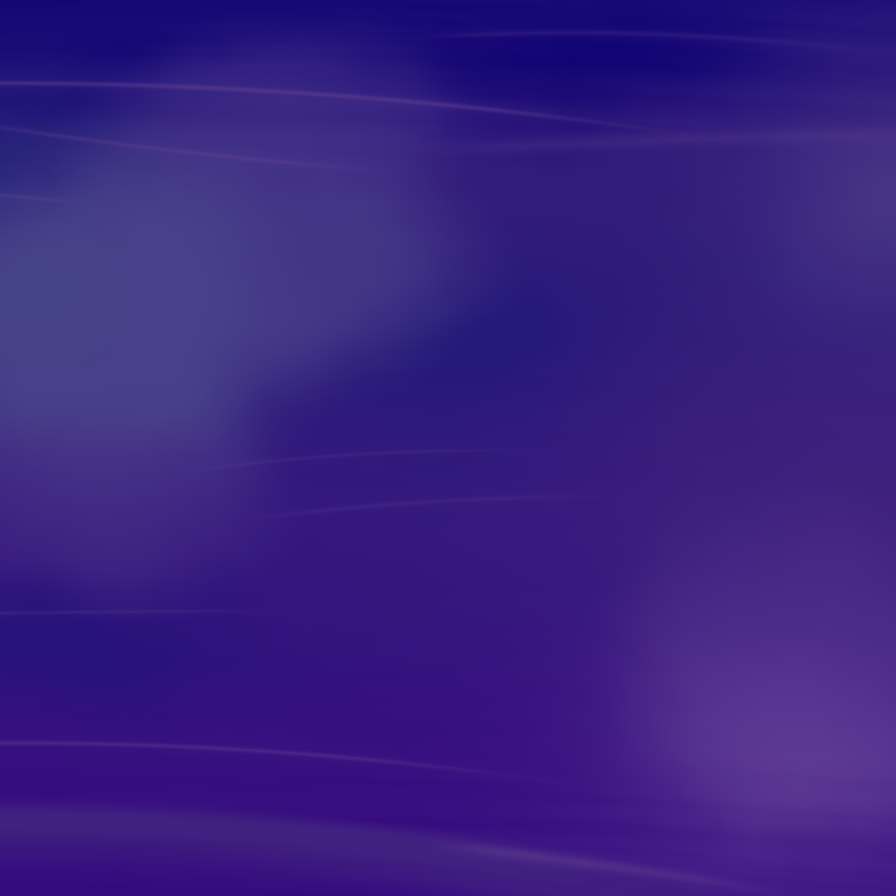
Write a WebGL 2 fragment shader that draws this background.

```glsl
#version 300 es
precision highp float;
// Deep violet night haze with soft drifting clouds and thin, curved wisps.
uniform vec2 u_resolution;
out vec4 outColor;

float hash(vec2 p) {
  return fract(sin(dot(p, vec2(127.1, 311.7))) * 43758.5453);
}

float noise(vec2 p) {
  vec2 i = floor(p), f = fract(p);
  f = f * f * (3.0 - 2.0 * f);
  return mix(mix(hash(i), hash(i + vec2(1, 0)), f.x),
             mix(hash(i + vec2(0, 1)), hash(i + vec2(1, 1)), f.x), f.y);
}

float fbm(vec2 p) {
  float sum = 0.0, gain = 0.5;
  for (int i = 0; i < 4; i++) {
    sum += gain * noise(p);
    p = p * 2.03 + 7.1;
    gain *= 0.5;
  }
  return sum;
}

// Gaussian ellipse
float glow(vec2 p, vec2 center, vec2 radius) {
  vec2 d = (p - center) / radius;
  return exp(-dot(d, d));
}

// Flat-topped ellipse with a soft rim
float cloud(vec2 p, vec2 center, vec2 radius) {
  return 1.0 - smoothstep(0.45, 1.2, length((p - center) / radius));
}

// Thin arc from a to b, fading at its ends
float wisp(vec2 p, vec2 a, vec2 b, float bend, float width) {
  float t = (p.x - a.x) / (b.x - a.x);
  float d = p.y - mix(a.y, b.y, t) - bend * 4.0 * t * (1.0 - t);
  float fade = smoothstep(-0.05, 0.2, t) * (1.0 - smoothstep(0.6, 1.0, t));
  float soft = exp(-abs(d) / (width * 4.0)) * 0.25;
  return fade * (exp(-d * d / (width * width)) + soft);
}

void main() {
  vec2 uv = gl_FragCoord.xy / u_resolution;
  vec2 warp = vec2(fbm(uv * 5.0), fbm(uv * 5.0 + 19.0)) - 0.47;
  vec2 p = uv + warp * 0.09;

  // Vertical base gradient
  vec3 color = mix(vec3(0.215, 0.05, 0.50), vec3(0.20, 0.09, 0.49), smoothstep(0.08, 0.42, p.y));
  color = mix(color, vec3(0.175, 0.105, 0.475), smoothstep(0.42, 0.62, p.y));
  color = mix(color, vec3(0.19, 0.105, 0.48), smoothstep(0.66, 0.78, p.y));
  color = mix(color, vec3(0.09, 0.03, 0.46), smoothstep(0.81, 0.96, p.y));

  // Broad tints and dark hollows
  color = mix(color, vec3(0.25, 0.13, 0.49), 0.85 * glow(p, vec2(1.0, 0.45), vec2(0.36, 0.18)));
  color = mix(color, vec3(0.13, 0.09, 0.47), 0.75 * glow(p, vec2(0.51, 0.61), vec2(0.15, 0.09)));
  color = mix(color, vec3(0.13, 0.07, 0.47), 0.75 * glow(p, vec2(0.04, 0.28), vec2(0.24, 0.07)));
  color = mix(color, vec3(0.05, 0.0, 0.45), 0.7 * glow(p, vec2(0.74, 0.94), vec2(0.17, 0.055)));
  color = mix(color, vec3(0.12, 0.12, 0.47), 0.8 * glow(p, vec2(0.0, 0.82), vec2(0.2, 0.1)));

  // Upper left cloud bank
  color = mix(color, vec3(0.27, 0.22, 0.53), 0.9 * cloud(p, vec2(0.33, 0.72), vec2(0.21, 0.17)));
  color = mix(color, vec3(0.25, 0.18, 0.53), 0.6 * cloud(p, vec2(0.32, 0.87), vec2(0.20, 0.12)));
  color = mix(color, vec3(0.29, 0.255, 0.54), 0.95 * cloud(p, vec2(0.10, 0.63), vec2(0.25, 0.22)));
  color = mix(color, vec3(0.27, 0.17, 0.52), 0.6 * cloud(p, vec2(0.11, 0.44), vec2(0.21, 0.11)));
  color = mix(color, vec3(0.26, 0.28, 0.53), 0.5 * glow(p, vec2(0.02, 0.69), vec2(0.13, 0.10)));

  // Right side clouds
  color = mix(color, vec3(0.285, 0.215, 0.525), 0.9 * glow(p, vec2(1.0, 0.76), vec2(0.17, 0.13)));
  color = mix(color, vec3(0.23, 0.15, 0.50), 0.5 * glow(p, vec2(1.0, 0.93), vec2(0.2, 0.09)));
  color = mix(color, vec3(0.29, 0.17, 0.53), 0.7 * cloud(p, vec2(0.91, 0.26), vec2(0.24, 0.18)));
  color = mix(color, vec3(0.37, 0.23, 0.58), 0.9 * glow(p, vec2(0.90, 0.15), vec2(0.21, 0.14)));

  // Sloping band along the bottom
  float crest = 0.105 - 0.14 * uv.x * uv.x;
  float band = smoothstep(crest + 0.008, crest - 0.015, uv.y)
             * smoothstep(crest - 0.09, crest - 0.025, uv.y);
  color = mix(color, vec3(0.26, 0.15, 0.50), 0.75 * band * (1.0 - smoothstep(0.55, 0.95, uv.x)));

  // Faint horizontal brushing
  float brush = fbm(vec2(uv.x * 2.0, (uv.y + 0.04 * uv.x * uv.x) * 55.0)) - 0.47;
  float brushArea = smoothstep(0.78, 0.9, uv.y) + 1.0 - smoothstep(0.06, 0.2, uv.y);
  color += vec3(0.035, 0.035, 0.02) * brush * (0.15 + brushArea);

  // Curved wisps
  float lines = 0.9 * wisp(uv, vec2(-0.15, 0.905), vec2(0.84, 0.838), 0.024, 0.0025);
  lines += 0.6 * wisp(uv, vec2(-0.04, 0.864), vec2(0.48, 0.806), -0.006, 0.0025);
  lines += 0.6 * wisp(uv, vec2(-0.06, 0.788), vec2(0.11, 0.772), 0.0, 0.002);
  lines += 0.35 * wisp(uv, vec2(0.20, 0.473), vec2(0.62, 0.496), 0.009, 0.002);
  lines += 0.35 * wisp(uv, vec2(0.28, 0.421), vec2(0.72, 0.445), 0.008, 0.0025);
  lines += 0.45 * wisp(uv, vec2(-0.10, 0.314), vec2(0.34, 0.318), 0.001, 0.002);
  lines += 0.7 * wisp(uv, vec2(-0.15, 0.167), vec2(0.68, 0.118), 0.021, 0.0025);
  lines += 0.7 * wisp(uv, vec2(0.48, 0.058), vec2(0.92, -0.005), 0.004, 0.006);
  lines += 0.4 * wisp(uv, vec2(0.45, 0.957), vec2(1.0, 0.939), 0.014, 0.003);
  lines += 0.4 * wisp(uv, vec2(0.45, 0.830), vec2(1.25, 0.850), 0.007, 0.008);
  color = mix(color, vec3(0.42, 0.28, 0.58), 0.42 * min(lines, 1.0));

  outColor = vec4(color, 1.0);
}
```
